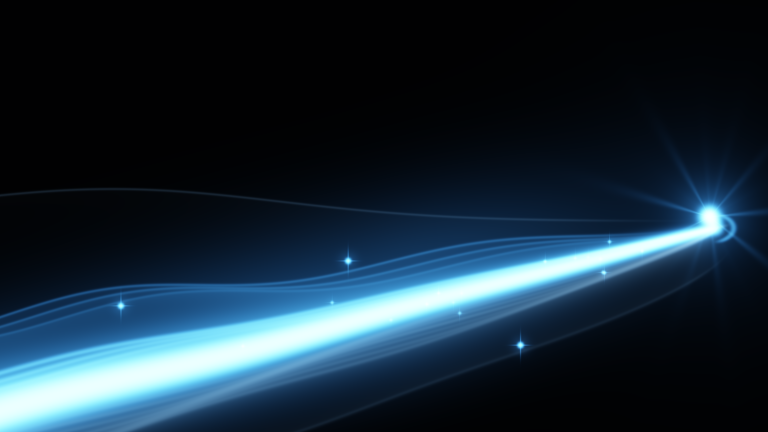
Give the GLSL for this background, as a Shadertoy shader.

```glsl
// Glowing blue light trail with silky strands, sparks and a flaring head on black.

const vec2 HEAD = vec2(1.643, 0.498);
const vec3 ABSORB = vec3(0.31, 1.0, 1.9);   // energy to blue-white response
const vec3 SILVER = vec3(0.55, 0.85, 1.15); // paler response of thin strands

float hash(float n) { return fract(sin(n * 12.9898) * 43758.547); }

float bell(float d, float width) { return exp(-d * d / (width * width)); }

float fadeOut(float a, float b, float x) { return 1.0 - smoothstep(a, b, x); }

float axisHeight(float x) { return 0.046 + 0.257 * x; }

// One at the left side, zero at the head
float taperAt(float x) { return clamp((1.66 - x) / 1.66, 0.0, 1.0); }

// Soft sheet hanging below an edge
float veil(float d, float fall) {
    return smoothstep(-0.004, 0.004, -d) * exp(-max(-d, 0.0) / fall);
}

float segmentDistance(vec2 p, vec2 a, vec2 b) {
    vec2 ab = b - a;
    return length(p - a - ab * clamp(dot(p - a, ab) / dot(ab, ab), 0.0, 1.0));
}

// Wide haze around the trail
float haze(float d, float x) {
    float spread = d > 0.0 ? 0.215 : 0.15;
    return 0.31 * bell(d, spread) * fadeOut(0.9, 1.75, x) * (0.8 + 0.2 * sin(x * 2.2));
}

// White core, blue body and the bright upper rim
float beam(float d, float x) {
    float t = taperAt(x);
    float mask = fadeOut(1.635, 1.665, x);
    float wave = 0.006 * t * sin(7.0 * x + 0.5);
    float light = 7.0 * bell(d - wave, 0.009 + 0.031 * t);
    light += 0.85 * bell(d - 0.02 * t, 0.014 + 0.075 * t);
    for (int i = 0; i < 3; i++) {
        float k = float(i);
        float rim = t * (0.093 - 0.014 * k) + 0.011 * sqrt(t) * sin(7.0 * x - 0.2 - 0.5 * k) * t;
        light += (0.8 - 0.2 * k) * bell(d - rim, 0.004 + 0.002 * t);
        light += 0.22 * veil(d - rim, 0.01 + 0.04 * t);
    }
    return light * mask;
}

// Transparent folds above the beam
float upperStrands(float d, float x) {
    float t = taperAt(x), light = 0.0;
    for (int i = 0; i < 3; i++) {
        float k = float(i);
        float edge = (0.225 - 0.012 * k) * pow(t, 0.8 + 0.12 * k)
                   + 0.026 * sqrt(t) * sin(7.0 * x - 0.2 - 0.45 * k);
        light += (0.24 - 0.06 * k) * bell(d - edge, 0.0035);
        light += 0.09 * veil(d - edge, 0.05);
    }
    return light * fadeOut(1.3, 1.62, x);
}

// Fine silky threads below the beam
float lowerStrands(float d, float x) {
    float t = taperAt(x), light = 0.0;
    for (int i = 0; i < 7; i++) {
        float k = float(i);
        float edge = -(0.062 + 0.012 * k) * pow(t, 0.5)
                   + 0.010 * sqrt(t) * sin(6.0 * x + 0.65 * k + 1.0);
        light += (0.13 + 0.16 * hash(k + 2.0)) * bell(d - edge, 0.004 + 0.004 * t);
        light += 0.06 * veil(d - edge, 0.022);
    }
    float outer = -0.215 * pow(max(1.705 - x, 0.0), 0.3) + 0.014 * sin(7.0 * x) * t;
    light += 0.07 * bell(d - outer, 0.005) + 0.06 * veil(outer - d, 0.035);
    return light * fadeOut(1.6, 1.7, x);
}

// Thin line arching over the trail
float archLine(vec2 p) {
    float arch = 0.4885 + 0.074 * bell(p.x - 0.26, 0.55);
    float mask = fadeOut(1.2, 1.64, p.x);
    return (0.14 * bell(p.y - arch, 0.003) + 0.018 * veil(p.y - arch, 0.08)) * mask;
}

float spark(vec2 p, float size) {
    float cross2 = bell(p.x, size * 0.3) * bell(p.y, size * 4.0)
                 + bell(p.y, size * 0.3) * bell(p.x, size * 3.0);
    return 3.5 * bell(length(p), size) + 0.5 * cross2 + 0.15 * bell(length(p), size * 3.5);
}

float sparks(vec2 p) {
    float light = 0.0;
    for (int i = 0; i < 3; i++) {           // large, along a parabola
        float k = float(i), bend = k * (k - 1.0);
        vec2 c = vec2(0.28 + 0.526 * k - 0.0635 * bend, 0.292 + 0.104 * k - 0.1495 * bend);
        light += spark(p - c, 0.0055);
    }
    for (int i = 0; i < 16; i++) {          // small, scattered near the beam
        float k = float(i);
        float x = mix(0.5, 1.5, sqrt(hash(k + 7.0)));
        float y = axisHeight(x) + 0.2 * (hash(k + 31.0) - 0.55) * sqrt(taperAt(x));
        light += (0.3 + 0.5 * hash(k)) * spark(p - vec2(x, y), 0.0035);
    }
    return light;
}

// Curl, halo and rays at the tip
float flare(vec2 p) {
    vec2 q = p - HEAD;
    float r = length(q), a = atan(q.y, q.x);
    float rays = pow(0.5 + 0.25 * (sin(a * 9.0 + 1.0) + sin(a * 16.0)), 6.0);
    float light = 7.0 * bell(r, 0.018) + 0.8 * exp(-r / 0.035) + 0.16 * exp(-r / 0.13);
    light += 0.5 * rays * exp(-r / 0.075);
    light += 5.0 * bell(segmentDistance(p, vec2(1.655, 0.474), HEAD), 0.013);
    vec2 loopPos = (p - vec2(1.648, 0.472)) / vec2(0.05, 0.032);
    return light + 0.7 * bell(length(loopPos) - 1.0, 0.13) * smoothstep(0.0, 0.7, loopPos.x);
}

void mainImage(out vec4 fragColor, in vec2 fragCoord) {
    vec2 p = fragCoord / iResolution.y;
    p.x *= 1.7778 * iResolution.y / iResolution.x;
    float d = p.y - axisHeight(p.x);
    float blue = haze(d, p.x) + beam(d, p.x) + upperStrands(d, p.x) + sparks(p) + flare(p);
    float silver = lowerStrands(d, p.x) + archLine(p);
    vec3 energy = blue * ABSORB + silver * SILVER + vec3(0.002, 0.004, 0.007);
    fragColor = vec4(1.0 - exp(-energy), 1.0);
}
```
